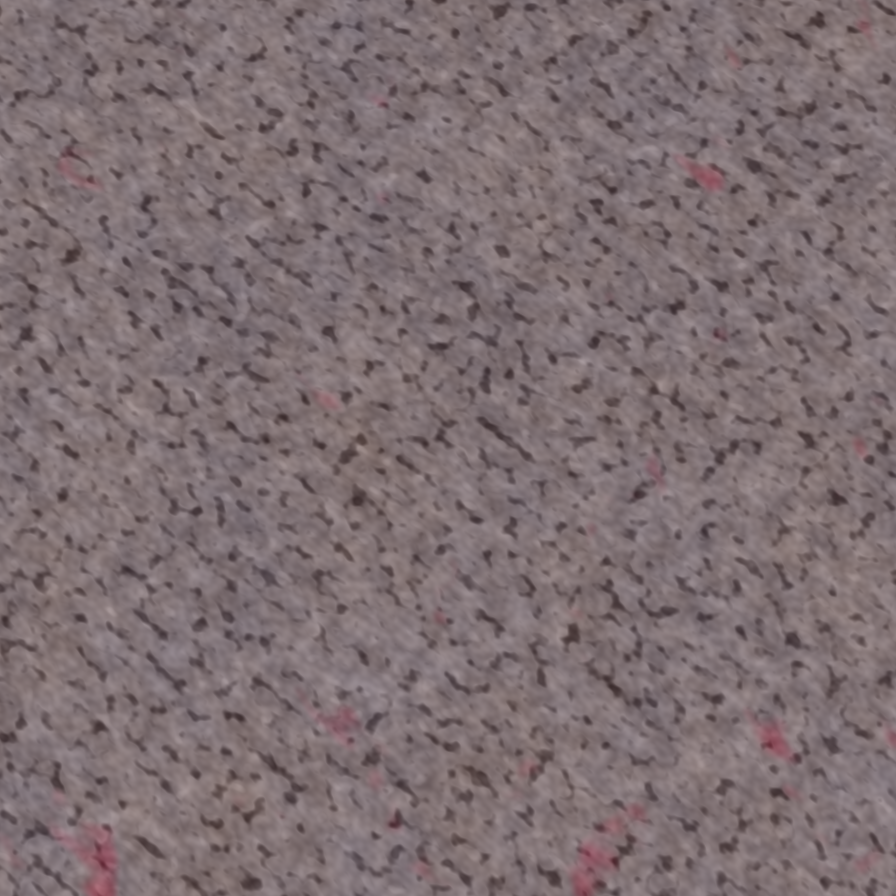
Reproduce this texture procedurally as a WebGL 2 fragment shader.

```glsl
#version 300 es
precision highp float;
// Weathered mauve-grey granite with dark slanted grains and faint red stains.

uniform vec2 u_resolution;
out vec4 fragColor;

vec2 gradientAt(vec2 cell) {
    float angle = 6.2832 * fract(sin(dot(cell, vec2(127.1, 311.7))) * 43758.5);
    return vec2(cos(angle), sin(angle));
}

// Gradient noise, roughly -0.7 to 0.7
float noise(vec2 p) {
    vec2 cell = floor(p);
    vec2 f = p - cell;
    vec2 w = f * f * f * (f * (f * 6.0 - 15.0) + 10.0);
    vec2 e = vec2(1.0, 0.0);
    float a = dot(gradientAt(cell), f);
    float b = dot(gradientAt(cell + e.xy), f - e.xy);
    float c = dot(gradientAt(cell + e.yx), f - e.yx);
    float d = dot(gradientAt(cell + e.xx), f - e.xx);
    return mix(mix(a, b, w.x), mix(c, d, w.x), w.y);
}

// Sum of octaves
float layered(vec2 p) {
    float sum = 0.0;
    float weight = 0.6;
    for (int i = 0; i < 3; i++) {
        sum += weight * noise(p);
        p = mat2(1.6, 1.2, -1.2, 1.6) * p + 17.3;
        weight *= 0.5;
    }
    return sum;
}

void main() {
    vec2 uv = gl_FragCoord.xy / u_resolution.y;

    // Grain axes fall to the right; grains grow a little toward the bottom
    vec2 ground = vec2(uv.x, uv.y * (0.92 + 0.12 * uv.y));
    vec2 along = vec2(0.77, -0.64);
    vec2 grain = vec2(dot(ground, along) * 0.8, dot(ground, vec2(0.64, 0.77)) * 1.12);

    // Mineral tone: broad patches, soft blotches and fine texture
    float patches = layered(uv * 7.0 + 3.7);
    float blotch = noise(grain * 36.0 + 41.0);
    float fine = noise(grain * 105.0 + 87.0);
    float tone = 0.508 + 0.05 * patches + 0.1 * blotch + 0.09 * fine;
    tone += 0.012 * (0.5 - uv.y);

    // Dark specks with ragged edges, and sparse pale grains
    float ragged = noise(grain * 58.0 + 11.0) + 0.35 * noise(grain * 120.0 + 5.0);
    float speck = smoothstep(0.08, 0.56, ragged - 0.2 * patches);
    float pale = smoothstep(0.2, 0.5, noise(grain * 64.0 + 153.0));
    tone += 0.05 * pale - 0.2 * speck;

    vec3 colour = vec3(tone) - vec3(0.0, 0.055, 0.045);

    // Warm and cool drift
    float warmth = layered(uv * vec2(6.0, 5.0) + 61.0) + 0.5 * noise(grain * 30.0 + 29.0);
    colour += warmth * vec3(0.02, 0.0, -0.03);

    // Red stains, strongest along the lower edge
    float stainField = noise(uv * vec2(13.0, 8.0) + 23.0) + 0.35 * noise(grain * 32.0 + 71.0);
    stainField -= 0.2 * smoothstep(0.06, 0.3, uv.y);
    float stain = smoothstep(0.22, 0.56, stainField);
    colour += stain * vec3(0.05, -0.14, -0.1);

    fragColor = vec4(clamp(colour, 0.0, 1.0), 1.0);
}
```
